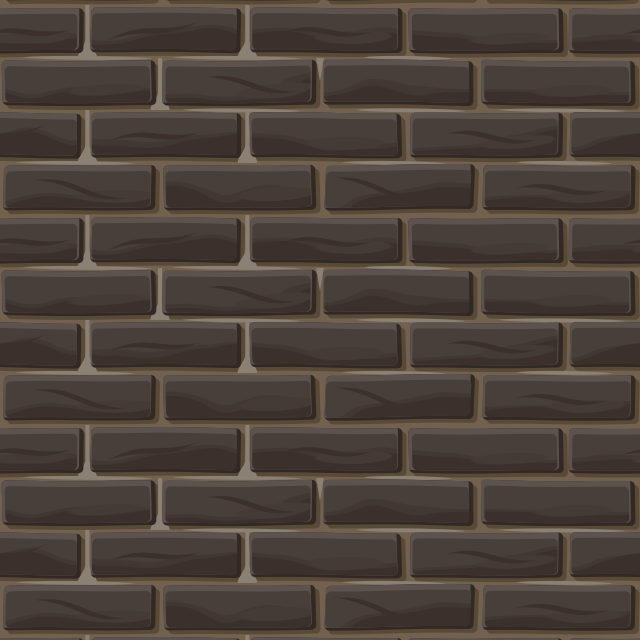
Write a Shadertoy shader that draws this texture.

```glsl
// Cartoon brick wall: twelve staggered courses of four dark bricks in brown mortar.
// Each brick layers a shadow, a dark rim, a lit bevel and a face of flat tones;
// pale mortar streaks fill some joints, and the variation repeats every four courses.

// Layout in canvas units, y pointing down from the top edge
const vec2 PITCH = vec2(0.25, 0.08203);
const vec2 ORIGIN = vec2(0.001, 0.0085);
const float STAGGER = 0.1365;
const vec2 PERIOD = vec2(4.0);
const vec2 BRICK_CENTER = vec2(0.1224, 0.0388);
const vec2 BRICK_HALF = vec2(0.1185, 0.0350);
const vec2 FACE_SHIFT = vec2(-0.0023, 0.0022);
const vec2 FACE_HALF = vec2(0.1133, 0.0283);
const vec2 SHADOW_SHIFT = vec2(0.0065, 0.0060);
const vec2 RIM_SHIFT = vec2(0.0070, 0.0045);
const float CORNER = 0.0075;
const float STREAK_HALF = 0.0036;

const vec3 MORTAR = vec3(0.45, 0.38, 0.31);
const vec3 PALE_MORTAR = vec3(0.54, 0.50, 0.45);
const vec3 SHADOW = vec3(0.35, 0.29, 0.22);
const vec3 RIM = vec3(0.195, 0.160, 0.143);
const vec3 BEVEL = vec3(0.365, 0.325, 0.305);
const vec3 FACE_LIGHT = vec3(0.280, 0.248, 0.226);
const vec3 FACE_MID = vec3(0.255, 0.217, 0.200);
const vec3 FACE_DARK = vec3(0.230, 0.190, 0.172);

vec3 hash3(vec2 p) {
    vec3 q = fract(p.xyx * vec3(0.1031, 0.1030, 0.0973));
    q += dot(q, q.yxz + 33.33);
    return fract((q.xxy + q.yzz) * q.zyx);
}

float noise(vec2 p) {
    vec2 i = floor(p), f = fract(p);
    f = f * f * (3.0 - 2.0 * f);
    return mix(mix(hash3(i).x, hash3(i + vec2(1, 0)).x, f.x),
               mix(hash3(i + vec2(0, 1)).x, hash3(i + vec2(1, 1)).x, f.x), f.y);
}

float roundBox(vec2 p, vec2 halfSize, float radius) {
    vec2 q = abs(p) - halfSize + radius;
    return length(max(q, 0.0)) + min(max(q.x, q.y), 0.0) - radius;
}

// Coverage of a shape from its signed distance and the width of a pixel
float fill(float d, float pixel) {
    return clamp(0.5 - d / pixel, 0.0, 1.0);
}

float rowShift(float row) {
    return ORIGIN.x + STAGGER * (1.0 - mod(row, 2.0));
}

// Upright pale streak in the head joints, flaring at its foot
float headStreak(vec2 p, float row) {
    float x = (p.x - rowShift(row)) / PITCH.x;
    float joint = floor(x + 0.5);
    float v = fract((p.y - ORIGIN.y) / PITCH.y);
    float kind = mod(joint, PERIOD.x) - mod(row, 2.0);
    float course = mod(row, PERIOD.y);
    if (course > 2.5 || kind < -0.5 || kind > 1.5) return 1.0;
    bool isShort = course == 1.0 && kind > 0.5;
    float width = isShort ? 0.006 * (1.0 - v / 0.45)
                          : 0.0032 + 0.012 * smoothstep(0.65, 1.0, v);
    return abs((x - joint) * PITCH.x + 0.001) - width;
}

// Long tapered pale streak in the bed joints
float bedStreak(vec2 p) {
    float y = (p.y - ORIGIN.y) / PITCH.y;
    float joint = floor(y + 0.5);
    float course = mod(joint - 1.0, PERIOD.y);
    float x = p.x / PITCH.x;
    vec3 h = hash3(vec2(mod(floor(x), PERIOD.x), course) + 17.0);
    if (course > 2.5 || h.x < 0.28) return 1.0;
    float t = (fract(x) - mix(0.42, 0.58, h.y)) / mix(0.25, 0.42, h.z);
    float taper = sqrt(max(1.0 - t * t, 0.0));
    return abs((y - joint) * PITCH.y - 0.001 * t) - STREAK_HALF * taper + 0.0006;
}

// Flat shaded face: a wavy darker base, a soft lobe and a diagonal crease
vec3 faceColor(vec2 q, vec3 h) {
    float wave = noise(q * vec2(1.5, 0.8) + h.xy * 40.0) - 0.5;
    float f = q.y + (h.x - 0.35) * q.x + 1.1 * wave;
    float aa = fwidth(f) + 0.001;
    vec3 c = mix(FACE_LIGHT, FACE_MID, fill(0.12 - f, aa));
    c = mix(c, FACE_DARK, fill(0.36 - f, aa));
    vec2 l = (q - vec2(mix(0.2, 0.6, h.y), 0.3)) * vec2(1.7, 2.6);
    float lobe = length(l + vec2(0.0, 0.7 * wave + 0.5 * l.x * (h.z - 0.3))) - 0.9;
    c = mix(c, mix(FACE_MID, FACE_LIGHT, 0.45), fill(lobe, aa * 2.0) * step(0.45, h.z));
    float t = (q.x - mix(-0.3, 0.3, h.z)) / 0.6;
    float path = (h.y - 0.5) * 1.6 * t + 0.15 * sin(t * 3.0);
    float crease = abs(q.y - path) - 0.15 * (1.0 - t * t);
    return mix(c, FACE_DARK, fill(crease, aa) * step(0.5, h.x));
}

void mainImage(out vec4 fragColor, in vec2 fragCoord) {
    float pixel = 1.0 / min(iResolution.x, iResolution.y);
    vec2 p = fragCoord / iResolution.xy;
    p.y = 1.0 - p.y;

    // Brick cell and its random values
    float row = floor((p.y - ORIGIN.y) / PITCH.y);
    vec2 local = p - vec2(rowShift(row), ORIGIN.y + row * PITCH.y);
    float column = floor(local.x / PITCH.x);
    vec3 h = hash3(mod(vec2(column, row), PERIOD) + 5.0);
    local.x -= column * PITCH.x;

    // Hand-drawn tilt, lean and bowed edges
    vec2 b = local - BRICK_CENTER - (h.yz - 0.5) * vec2(0.003, 0.002);
    b += vec2((h.x - 0.5) * 0.09 * b.y, (h.y - 0.5) * 0.022 * b.x);
    b.y += 0.0008 * sin(b.x * 25.0 + h.z * 6.0);
    vec2 halfSize = BRICK_HALF + vec2((h.z - 0.5) * 0.005, 0.0);
    float brick = roundBox(b, halfSize, CORNER);
    float lit = max(brick, roundBox(b + RIM_SHIFT, halfSize, CORNER));
    vec2 f = b - FACE_SHIFT;
    float face = roundBox(f, FACE_HALF, CORNER);

    // Layers from back to front
    vec3 color = MORTAR;
    color = mix(color, SHADOW, fill(roundBox(b - SHADOW_SHIFT, halfSize, CORNER), pixel));
    color = mix(color, PALE_MORTAR, fill(min(headStreak(p, row), bedStreak(p)), pixel));
    color = mix(color, RIM, fill(brick, pixel));
    color = mix(color, BEVEL, fill(lit, pixel));
    color = mix(color, faceColor(f / FACE_HALF, h), fill(face, pixel));
    fragColor = vec4(color, 1.0);
}
```
